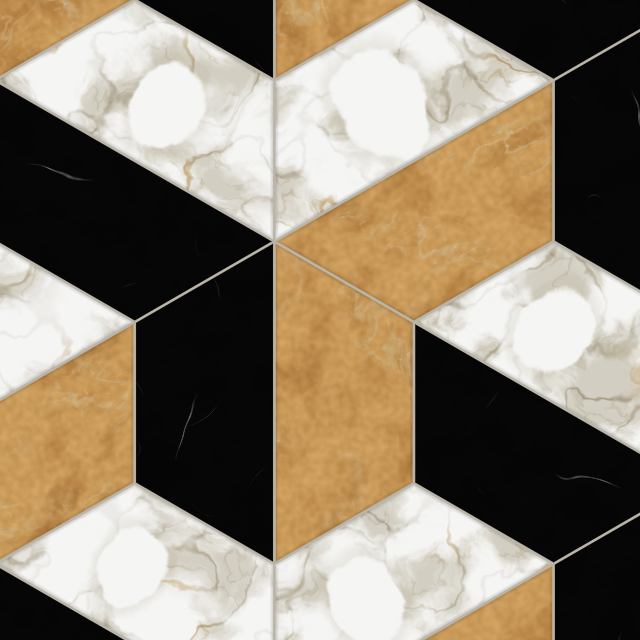
Give the GLSL for this pattern, as a WebGL 2 fragment shader.

```glsl
#version 300 es
precision highp float;
// Hexagons cut into half tiles of black, white and gold marble, with thin pale grout.
#define HEX_WIDTH 0.4363
#define ORIGIN vec2(0.2105, 0.7487)
#define GROUT_HALF 0.0047
#define BLACK vec3(0.022, 0.022, 0.024)
#define WHITE vec3(0.96, 0.96, 0.955)
#define WARM_GREY vec3(0.80, 0.78, 0.72)
#define VEIN vec3(0.60, 0.55, 0.45)
#define OCHRE vec3(0.74, 0.56, 0.29)
#define GOLD vec3(0.79, 0.605, 0.35)
#define GOLD_DEEP vec3(0.70, 0.50, 0.26)
#define GOLD_PALE vec3(0.80, 0.70, 0.53)
#define GROUT vec3(0.73, 0.71, 0.66)

uniform vec2 u_resolution;
out vec4 fragColor;

vec2 hash2(vec2 p) {
  vec3 q = fract(vec3(p.xyx) * vec3(0.1031, 0.1030, 0.0973));
  q += dot(q, q.yzx + 33.33);
  return fract((q.xx + q.yz) * q.zy);
}

float cornerSlope(vec2 cell, vec2 f, vec2 corner) {
  float a = 6.28318 * hash2(cell + corner).x;
  return dot(vec2(cos(a), sin(a)), f - corner);
}

// Gradient noise, roughly -1 to 1
float noise(vec2 p) {
  vec2 i = floor(p), f = p - i;
  vec2 u = f * f * f * (f * (f * 6.0 - 15.0) + 10.0);
  float low = mix(cornerSlope(i, f, vec2(0, 0)), cornerSlope(i, f, vec2(1, 0)), u.x);
  float high = mix(cornerSlope(i, f, vec2(0, 1)), cornerSlope(i, f, vec2(1, 1)), u.x);
  return 1.4 * mix(low, high, u.y);
}

float fbm(vec2 p) {
  float sum = 0.0, amp = 0.5;
  for (int i = 0; i < 5; i++) {
    sum += amp * noise(p);
    p = mat2(0.8, 0.6, -0.6, 0.8) * p * 2.03 + 11.7;
    amp *= 0.5;
  }
  return sum;
}

// White marble: grey clouds, fine veins, ochre stains and one clear oval
vec3 whiteMarble(vec2 uv, vec2 local, vec2 seed) {
  vec2 w = uv + 0.16 * vec2(fbm(uv * 3.0), fbm(uv * 3.0 + 31.0));
  float cloud = smoothstep(-0.12, 0.34, fbm(w * 4.0));
  float vein = 1.0 - smoothstep(0.0, 0.09, abs(noise(w * 4.6 + 5.0)));
  float hair = 1.0 - smoothstep(0.0, 0.07, abs(fbm(w * 6.0 + 19.0)));
  float stain = smoothstep(0.15, 0.7, noise(uv * 3.2 + 47.0));
  vec2 ovalCentre = vec2(mix(-0.28, 0.28, seed.x), 0.23);
  vec2 ovalRadii = vec2(0.15, 0.19) * mix(0.75, 1.1, seed.y);
  float oval = length((local - ovalCentre) / ovalRadii) + 0.4 * fbm(uv * 5.0) - 1.0;
  float outside = smoothstep(-0.06, 0.08, oval);
  float rim = outside * (1.0 - smoothstep(0.05, 0.4, oval));
  vec3 c = mix(WHITE, WARM_GREY, outside * clamp(0.85 * cloud + 0.3 * rim, 0.0, 1.0));
  c = mix(c, VEIN, outside * (0.42 * vein * (0.25 + cloud) + 0.22 * hair * cloud));
  return mix(c, OCHRE, outside * stain * (0.5 * vein + 0.3 * hair * cloud));
}

// Gold stone: streaked mottling, pale crusts and fine grain
vec3 goldStone(vec2 uv, vec2 seed) {
  vec2 w = uv * vec2(1.0, 1.6) + 0.2 * vec2(fbm(uv * 2.5), fbm(uv * 2.5 + 23.0));
  float mottle = fbm(w * 4.0);
  float crust = 1.0 - smoothstep(0.0, 0.13, abs(fbm(w * 5.0 + 13.0)));
  float patchy = smoothstep(-0.1, 0.6, noise(uv * 4.0 + 61.0));
  float speck = smoothstep(0.35, 0.75, noise(uv * 55.0)) * patchy;
  vec3 c = mix(GOLD_DEEP, GOLD, smoothstep(-0.4, 0.2, mottle + 0.12 - 0.14 * seed.x));
  c = mix(c, GOLD_PALE, clamp(0.6 * crust * patchy + 0.5 * speck, 0.0, 1.0));
  return c + 0.035 * noise(uv * 40.0) + 0.05 * fbm(uv * 16.0);
}

// Black marble: near-flat, with one short scratch-like vein and faint threads
vec3 blackMarble(vec2 uv, vec2 local, vec2 seed) {
  vec2 q = local - vec2(mix(-0.25, 0.25, seed.x), mix(0.12, 0.36, seed.y));
  float bend = q.y - (seed.y - 0.5) * q.x - 0.025 * noise(uv * 9.0);
  float streak = 1.0 - smoothstep(0.001, 0.005, abs(bend));
  streak *= (1.0 - smoothstep(0.04, 0.13, abs(q.x))) * (0.6 + 0.4 * noise(uv * 30.0));
  float thread = 1.0 - smoothstep(0.0, 0.025, abs(noise(uv * 5.0)));
  thread *= smoothstep(0.35, 0.8, noise(uv * 7.0 + 29.0));
  return BLACK + 0.42 * streak + 0.13 * thread + 0.008 * fbm(uv * 6.0);
}

void main() {
  float side = min(u_resolution.x, u_resolution.y);
  vec2 p = (gl_FragCoord.xy / side - ORIGIN) / HEX_WIDTH;
  float pixel = 1.0 / (side * HEX_WIDTH);

  // Nearest hexagon centre and its place in the cycle of three cuts
  vec2 pitch = vec2(1.0, 1.7320508);
  vec2 even = floor(p / pitch + 0.5) * pitch;
  vec2 odd = (floor(p / pitch) + 0.5) * pitch;
  vec2 centre = distance(p, even) < distance(p, odd) ? even : odd;
  vec2 c = p - centre;
  float row = floor(centre.y / 0.8660254 + 0.5);
  float column = floor(centre.x - 0.5 * row + 0.5);
  float kind = mod(column + 2.0 * row, 3.0);

  // Cut through the centre; local.y runs away from the cut
  float angle = mod(kind + 1.0, 3.0) * 1.0471976;
  vec2 normal = vec2(cos(angle), sin(angle));
  float cut = dot(c, normal);
  vec2 local = vec2(dot(c, vec2(normal.y, -normal.x)), abs(cut));
  bool front = cut > 0.0;
  vec2 seed = hash2(vec2(column, row) * 3.0 + (front ? 71.0 : 118.0));
  vec2 uv = local + floor(seed * 90.0);

  vec3 color;
  if (front && kind < 1.5) color = whiteMarble(uv, local, seed);
  else if (front || kind == 1.0) color = goldStone(uv, seed);
  else color = blackMarble(uv, local, seed);

  // Soft edge shade, then grout
  float hexEdge = 0.5 - max(abs(c.x), dot(abs(c), vec2(0.5, 0.8660254)));
  float edge = min(hexEdge, abs(cut));
  color *= mix(0.88, 1.0, smoothstep(GROUT_HALF, 4.0 * GROUT_HALF, edge));
  float grout = 1.0 - smoothstep(GROUT_HALF - 0.7 * pixel, GROUT_HALF + 0.7 * pixel, edge);
  fragColor = vec4(mix(color, GROUT, grout), 1.0);
}
```
